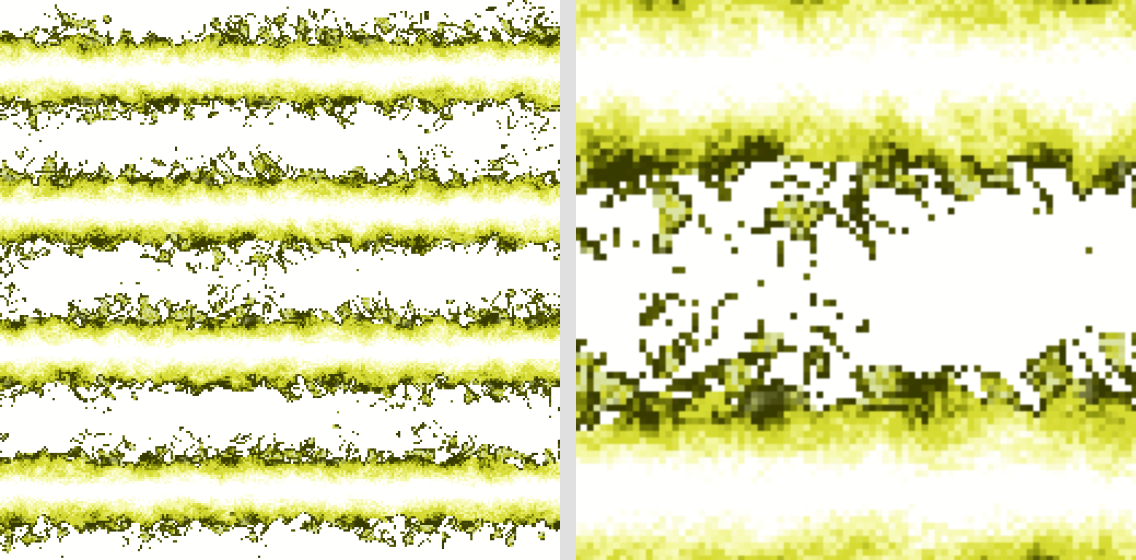
Left: the whole. Right: its middle third, enlarged.
A WebGL 2 fragment shader for this pattern:

```glsl
#version 300 es
precision highp float;
// Four glowing yellow horizontal bands with crusty olive edges and scattered flakes on white.

uniform vec2 u_resolution;
out vec4 fragColor;

const float BANDS = 4.0;
const float CELLS = 256.0;       // grain cells across the canvas
const float BAND_CENTRE = 0.49;  // within one repeat
const float HALF_WIDTH = 0.232;  // of one repeat

const vec3 WHITE = vec3(1.0, 1.0, 0.995);
const vec3 PALE = vec3(0.96, 0.97, 0.62);
const vec3 YELLOW = vec3(0.84, 0.86, 0.20);
const vec3 OLIVE = vec3(0.54, 0.57, 0.04);
const vec3 DARK = vec3(0.22, 0.23, 0.0);
const vec3 ASH = vec3(0.86, 0.89, 0.64);

// Integer hash giving two values in 0..1
vec2 hash2(vec2 p) {
  uvec2 q = uvec2(ivec2(p) + 32768);
  uint h = q.x * 73856093u ^ q.y * 19349663u;
  h = (h ^ (h >> 16)) * 2146121005u;
  h = (h ^ (h >> 15)) * 2221713035u;
  h ^= h >> 16;
  return vec2(h & 65535u, h >> 16) / 65535.0;
}

float cornerSlope(vec2 corner, vec2 offset) {
  float angle = 6.28318 * hash2(corner).x;
  return dot(vec2(cos(angle), sin(angle)), offset);
}

// Gradient noise, about -0.7..0.7
float gradientNoise(vec2 p) {
  vec2 i = floor(p), f = fract(p);
  vec2 w = f * f * f * (f * (f * 6.0 - 15.0) + 10.0);
  vec2 e = vec2(1.0, 0.0);
  float low = mix(cornerSlope(i, f), cornerSlope(i + e.xy, f - e.xy), w.x);
  float high = mix(cornerSlope(i + e.yx, f - e.yx), cornerSlope(i + e.xx, f - e.xx), w.x);
  return mix(low, high, w.y);
}

float fbm(vec2 p) {
  float sum = 0.0, gain = 1.0;
  for (int octave = 0; octave < 3; octave++) {
    sum += gain * gradientNoise(p);
    p = p * 2.03 + 17.3;
    gain *= 0.65;
  }
  return sum;
}

// Colour across a band: 0 at its core, 1 at its crust
vec3 bandRamp(float t) {
  vec3 c = mix(WHITE, PALE, smoothstep(0.20, 0.50, t));
  c = mix(c, YELLOW, smoothstep(0.48, 0.72, t));
  c = mix(c, OLIVE, smoothstep(0.80, 0.98, t));
  return mix(c, DARK, smoothstep(0.95, 1.10, t));
}

vec3 bandColour(vec2 p, float s, float grain) {
  vec2 warp = 0.014 * vec2(gradientNoise(p * 15.0), gradientNoise(p * 15.0 + 60.0));
  float mottling = fbm((p + warp) * vec2(21.0, 25.0) + 5.0);
  float edgeness = min(s, 1.0);
  float t = min(s, 1.03) + mottling * mix(0.12, 0.54, edgeness)
          + (grain - 0.5) * mix(0.22, 0.30, edgeness);
  vec3 c = bandRamp(t);
  float ash = smoothstep(0.15, 0.4, gradientNoise(p * 31.0 + 80.0));
  return mix(c, ASH, 0.6 * ash * smoothstep(0.75, 1.0, s));
}

// Loose flakes: dark rims and curls around mixed fill, thinning outwards
vec3 flakeColour(vec2 p, float gap, float upper, vec2 grain) {
  float patches = gradientNoise(p * vec2(7.0, 9.0) + 40.0);
  float reach = max(mix(0.09, 0.125, upper) + 0.18 * patches, 0.04);
  float fade = gap / reach;
  vec2 warp = 0.010 * vec2(gradientNoise(p * 34.0), gradientNoise(p * 34.0 + 9.0));
  vec2 q = p + warp;
  float body = gradientNoise(q * 40.0 + 21.0) + 0.08 * (grain.x - 0.5);
  float inside = body - (0.34 * fade - 0.08);
  vec3 fill = mix(mix(OLIVE, YELLOW, grain.x), ASH, smoothstep(0.3, 0.8, grain.y));
  vec3 flake = mix(DARK, fill, smoothstep(0.05, 0.12, inside));
  vec3 c = mix(WHITE, flake, step(0.0, inside));
  // Thin curls
  float curl = abs(gradientNoise(q * 36.0 + 70.0)) + 0.03 * fade;
  float curlMask = step(curl, 0.085) * step(grain.y, 0.92 - 0.25 * fade);
  c = mix(c, mix(DARK, OLIVE, 0.6 * grain.x), curlMask * step(fade, 1.15 + patches));
  // Stray single specks
  float speck = 0.07 * exp(-gap * 18.0) * smoothstep(-0.2, 0.4, patches);
  return mix(c, mix(DARK, OLIVE, grain.x), step(grain.y, speck));
}

vec3 cellColour(vec2 cell) {
  vec2 p = (cell + 0.5) / CELLS;
  vec2 grain = hash2(cell + 300.0);
  float d = fract(p.y * BANDS) - BAND_CENTRE + 0.02 * gradientNoise(p * vec2(5.0, 4.0));
  float edge = HALF_WIDTH + 0.085 * gradientNoise(p * 21.0 + 3.0)
             + 0.085 * gradientNoise(p * 47.0 + 11.0);
  float gap = abs(d) - edge;
  if (gap > 0.0) return flakeColour(p, gap, step(0.0, d), grain);
  vec3 c = bandColour(p, abs(d) / HALF_WIDTH, grain.x);
  // Broken dark rim
  float rim = smoothstep(-0.019, -0.010, gap) * step(0.22, grain.y);
  return mix(c, DARK, 0.95 * rim);
}

void main() {
  vec2 grid = gl_FragCoord.xy / u_resolution * CELLS - 0.5;
  vec2 base = floor(grid);
  vec2 w = smoothstep(0.25, 0.75, fract(grid));
  // Narrow blend between neighbouring cells
  vec3 lower = mix(cellColour(base), cellColour(base + vec2(1.0, 0.0)), w.x);
  vec3 upper = mix(cellColour(base + vec2(0.0, 1.0)), cellColour(base + 1.0), w.x);
  fragColor = vec4(mix(lower, upper, w.y), 1.0);
}
```
